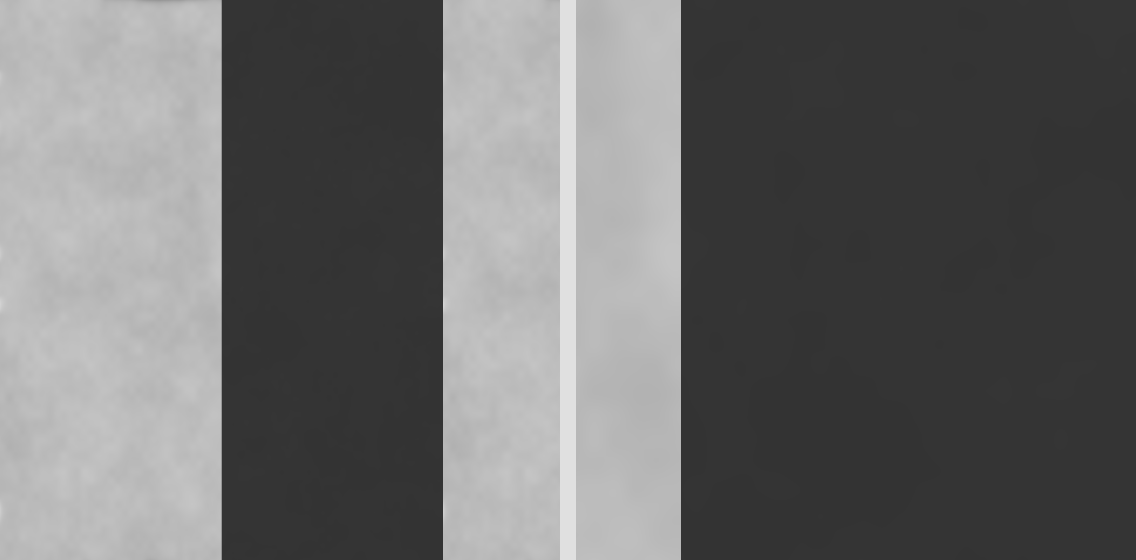
Left: the whole. Right: its middle third, enlarged.
This pattern is drawn by a WebGL 1 fragment shader. Its source:

```glsl
precision highp float;
// Broad vertical stripes, pale grey then charcoal, each pair filling one period.
// Layered value noise, repeated with each period, mottles the pale stripe
// clearly and the dark one faintly; small smudges wear the top and bottom rims.

uniform vec2 u_resolution;

const float PERIOD = 0.7917;         // one pale plus one dark stripe
const float PALE_WIDTH = 0.3958;
const vec3 PALE = vec3(0.735);
const vec3 DARK = vec3(0.203);
const float PALE_MOTTLE = 0.13;
const float DARK_MOTTLE = 0.018;
const vec2 MOTTLE_SCALE = vec2(12.0, 10.0);
const float RIM_DEPTH = 0.006;
const float RIM_SMUDGE = 0.16;
const float SIDE_DEPTH = 0.005;
const float SIDE_GLINT = 0.10;

float hash(vec2 p) {
  return fract(sin(dot(p, vec2(127.1, 311.7))) * 43758.55);
}

float valueNoise(vec2 p) {
  vec2 cell = floor(p);
  vec2 f = fract(p);
  f = f * f * (3.0 - 2.0 * f);
  float low = mix(hash(cell), hash(cell + vec2(1.0, 0.0)), f.x);
  float high = mix(hash(cell + vec2(0.0, 1.0)), hash(cell + 1.0), f.x);
  return mix(low, high, f.y);
}

// Four octaves, centred on zero.
float mottle(vec2 p) {
  float sum = 0.0;
  float weight = 0.3;
  for (int i = 0; i < 4; i++) {
    sum += weight * (valueNoise(p) - 0.5);
    p = p * 1.9 + vec2(17.3, 9.1);
    weight *= 0.8;
  }
  return sum;
}

void main() {
  vec2 uv = gl_FragCoord.xy / u_resolution;
  float pixel = 1.0 / u_resolution.x;
  vec2 tile = vec2(mod(uv.x, PERIOD), uv.y);

  // Stripe mask, smoothed over one pixel at both edges.
  float fromCentre = abs(tile.x - 0.5 * (PALE_WIDTH + PERIOD));
  float halfDark = 0.5 * (PERIOD - PALE_WIDTH);
  float dark = 1.0 - smoothstep(-0.5 * pixel, 0.5 * pixel, fromCentre - halfDark);

  // Soft surface variation.
  float grain = mottle(tile * MOTTLE_SCALE);
  vec3 pale = PALE + PALE_MOTTLE * grain;
  vec3 charcoal = DARK + DARK_MOTTLE * grain;

  // Broken dark smudges along the horizontal rims.
  float rim = exp(-min(uv.y, 1.0 - uv.y) / RIM_DEPTH);
  float smudge = smoothstep(0.4, 0.9, valueNoise(vec2(tile.x * 26.0, floor(uv.y * 2.0) * 7.0)));
  pale -= RIM_SMUDGE * rim * smudge;

  // Occasional light flecks on the left edge of the pale stripe.
  float side = exp(-tile.x / SIDE_DEPTH);
  float glint = smoothstep(0.65, 0.95, valueNoise(vec2(3.7, tile.y * 22.0)));
  pale += SIDE_GLINT * side * glint;

  gl_FragColor = vec4(mix(pale, charcoal, dark), 1.0);
}
```
